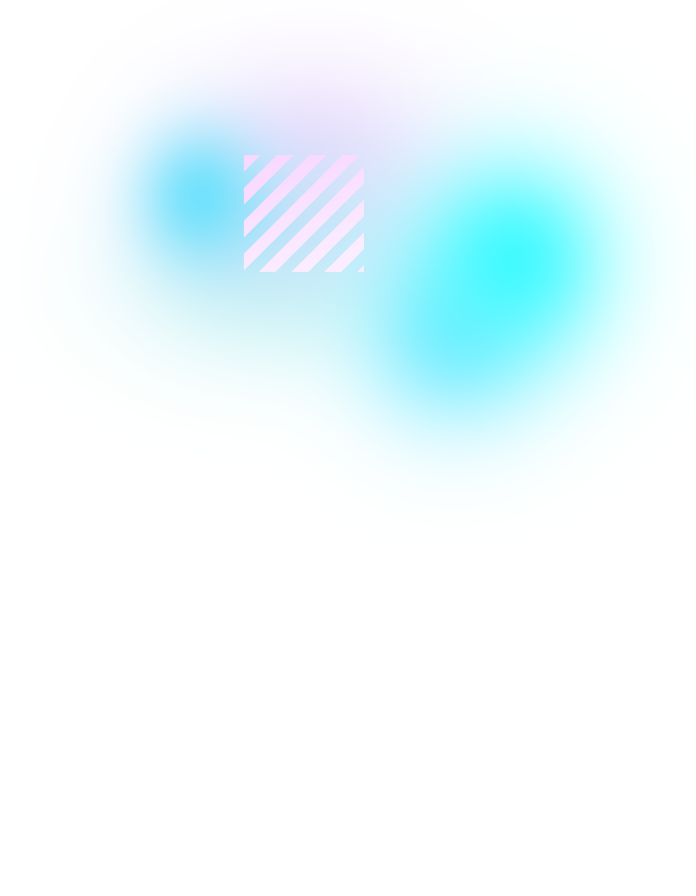
Write a Shadertoy shader that draws this background.

```glsl
// Soft cyan, lavender and mint glows on white, with a square of pink diagonal stripes.
#define SQUARE_MIN vec2(0.2721, 0.6966)
#define SQUARE_MAX vec2(0.4063, 0.8268)
#define STRIPE_PERIOD 0.0367
#define STRIPE_DUTY 0.51
#define PINK_TOP vec3(0.970, 0.850, 1.0)
#define PINK_BOTTOM vec3(0.985, 0.930, 1.0)

// Blend an elliptical Gaussian glow over the base colour.
vec3 addGlow(vec3 base, vec2 p, vec2 center, vec2 radius, vec3 tint, float strength) {
    vec2 q = (p - center) / radius;
    return mix(base, tint, strength * exp(-dot(q, q)));
}

// Antialiased coverage of an axis-aligned box.
float boxMask(vec2 p, vec2 lo, vec2 hi, float pixel) {
    vec2 d = abs(p - 0.5 * (lo + hi)) - 0.5 * (hi - lo);
    return 1.0 - smoothstep(-0.5 * pixel, 0.5 * pixel, max(d.x, d.y));
}

// Antialiased diagonal bands, measured from the top left corner of the square.
float stripeMask(vec2 p, float pixel) {
    float along = p.x - SQUARE_MIN.x + SQUARE_MAX.y - p.y;
    float bandCenter = 0.5 * STRIPE_DUTY * STRIPE_PERIOD;
    float offset = mod(along - bandCenter + 0.5 * STRIPE_PERIOD, STRIPE_PERIOD);
    float d = abs(offset - 0.5 * STRIPE_PERIOD) - bandCenter;
    return 1.0 - smoothstep(-0.7 * pixel, 0.7 * pixel, d);
}

void mainImage(out vec4 fragColor, in vec2 fragCoord) {
    float pixel = 1.0 / iResolution.y;
    vec2 p = fragCoord * pixel;
    vec3 color = vec3(1.0);

    // Broad pastel haze
    color = addGlow(color, p, vec2(0.350, 0.830), vec2(0.140, 0.100), vec3(0.92, 0.86, 0.99), 0.90);
    color = addGlow(color, p, vec2(0.300, 0.675), vec2(0.150, 0.090), vec3(0.80, 0.96, 0.96), 0.80);
    color = addGlow(color, p, vec2(0.310, 0.750), vec2(0.130, 0.085), vec3(0.74, 0.87, 0.97), 0.75);

    // Left cyan glow
    color = addGlow(color, p, vec2(0.223, 0.781), vec2(0.067, 0.075), vec3(0.38, 0.88, 0.99), 0.85);

    // Right pair of overlapping glows
    color = addGlow(color, p, vec2(0.504, 0.625), vec2(0.100, 0.102), vec3(0.44, 0.91, 1.0), 0.80);
    color = addGlow(color, p, vec2(0.573, 0.711), vec2(0.104, 0.110), vec3(0.22, 0.98, 1.0), 0.93);

    // Striped square, paler toward its lower right corner
    vec2 local = (p - SQUARE_MIN) / (SQUARE_MAX - SQUARE_MIN);
    float fade = smoothstep(0.0, 1.0, 0.75 * (1.0 - local.y) + 0.25 * local.x);
    float stripes = boxMask(p, SQUARE_MIN, SQUARE_MAX, pixel) * stripeMask(p, pixel);
    color = mix(color, mix(PINK_TOP, PINK_BOTTOM, fade), stripes);

    fragColor = vec4(color, 1.0);
}
```
